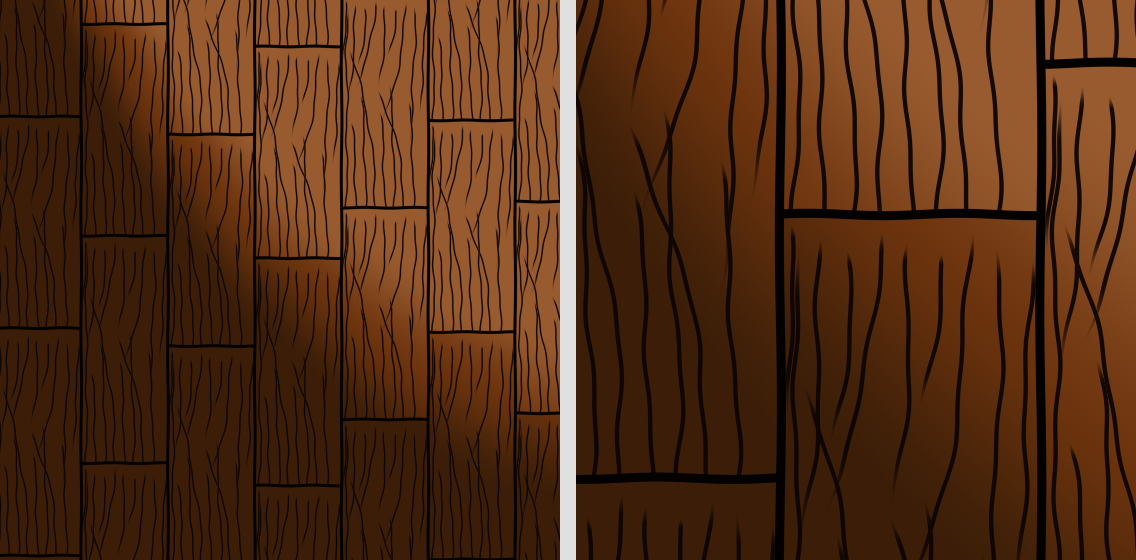
Left, the full canvas; right, a detail of the centre.
This texture is drawn by a WebGL 2 fragment shader. Its source:

```glsl
#version 300 es
precision highp float;

uniform vec2 u_resolution;
out vec4 fragColor;

// Distance of each column's first joint from the top edge
const float firstJoint[7] = float[7](.208, .043, .240, .083, .371, .215, .360);

float lineInk(float dist, float halfWidth, float blur) {
    return 1.0 - smoothstep(halfWidth - blur, halfWidth + blur, dist);
}

// Grain of one plank: p.x runs across it, p.y from its top end to its bottom end
float grainInk(vec2 p, float plankLength, float blur) {
    float ink = 0.0;
    for (int i = 0; i < 17; i++) {
        bool upper = i < 9;
        float n = float(upper ? i : i - 9);
        float scatter = fract(n * 0.618 + 0.07);
        bool sweeping = mod(n, 3.0) < 0.5;
        float first, last, bend, x;

        if (upper) {
            // Strokes hanging from the top joint, some hooking left
            first = 0.015 + 0.05 * fract(n * 0.37);
            last = sweeping ? 0.3 + 0.05 * n : 0.22 + 0.4 * scatter + 0.35 * step(6.5, n);
            bend = sweeping ? -min(0.08 * n, 0.26) : -0.07;
            x = 0.04 + 0.115 * n;
        } else {
            // Strokes rising from the bottom joint, some starting far left
            first = sweeping ? 0.05 + 0.065 * n : 0.36 + 0.34 * scatter;
            last = 1.0;
            bend = sweeping ? -min(0.1 * n, 0.3) : -0.06;
            x = 0.06 + 0.11 * n;
        }

        float span = last - first;
        float t = (p.y - first) / span;
        float pull = upper ? t : 1.0 - t;
        x += bend * pull * pull;
        x += 0.013 * sin(p.y * 17.0 + n * 2.4) + 0.005 * sin(p.y * 43.0 + n * 5.1);

        float slope = 2.0 * bend * pull / span * 0.155 / plankLength;
        float dist = abs(p.x - x) * 0.155 / sqrt(1.0 + slope * slope);
        float taper = smoothstep(0.0, 0.08, t);
        taper *= upper ? 1.0 - smoothstep(0.75, 1.0, t) : step(t, 1.05);
        ink = max(ink, taper * lineInk(dist, 0.0005 + 0.0008 * taper, blur));
    }
    return ink;
}

void main() {
    vec2 uv = gl_FragCoord.xy / u_resolution;
    float blur = 0.7 / min(u_resolution.x, u_resolution.y);
    float down = 1.0 - uv.y;

    // Columns with slightly hand-drawn seams
    float across = (uv.x - 0.145 + 0.0006 * sin(uv.y * 31.0 + uv.x * 9.0)) / 0.155;
    int column = clamp(int(floor(across)) + 1, 0, 6);
    float u = fract(across);

    // Planks below the second joint are a little longer
    float t = down - firstJoint[column] + 0.0007 * sin(uv.x * 70.0);
    float plankLength = t < 0.378 ? 0.378 : 0.406;
    float along = t < 0.378 ? t : t - 0.378;
    float v = fract(along / plankLength);

    // Light falls from the upper right along a curved edge
    float edge = 0.92 * (1.0 - exp(-2.1 * (uv.x - 0.15)));
    float light = edge - down + 0.06 * (v - 0.5);
    vec3 wood = mix(vec3(0.235, 0.118, 0.03), vec3(0.43, 0.205, 0.055),
                    smoothstep(-0.14, 0.03, light));
    wood = mix(wood, vec3(0.595, 0.355, 0.185), smoothstep(0.0, 0.17, light));

    // Grain, then the heavier seams and joints
    float seam = min(u, 1.0 - u) * 0.155;
    float joint = min(v, 1.0 - v) * plankLength;
    float grain = grainInk(vec2(u, v), plankLength, blur);
    vec3 color = mix(wood, vec3(0.05, 0.02, 0.01), 0.95 * grain);
    color = mix(color, vec3(0.015, 0.008, 0.004), lineInk(min(seam, joint), 0.0027, blur));
    fragColor = vec4(color, 1.0);
}
```
